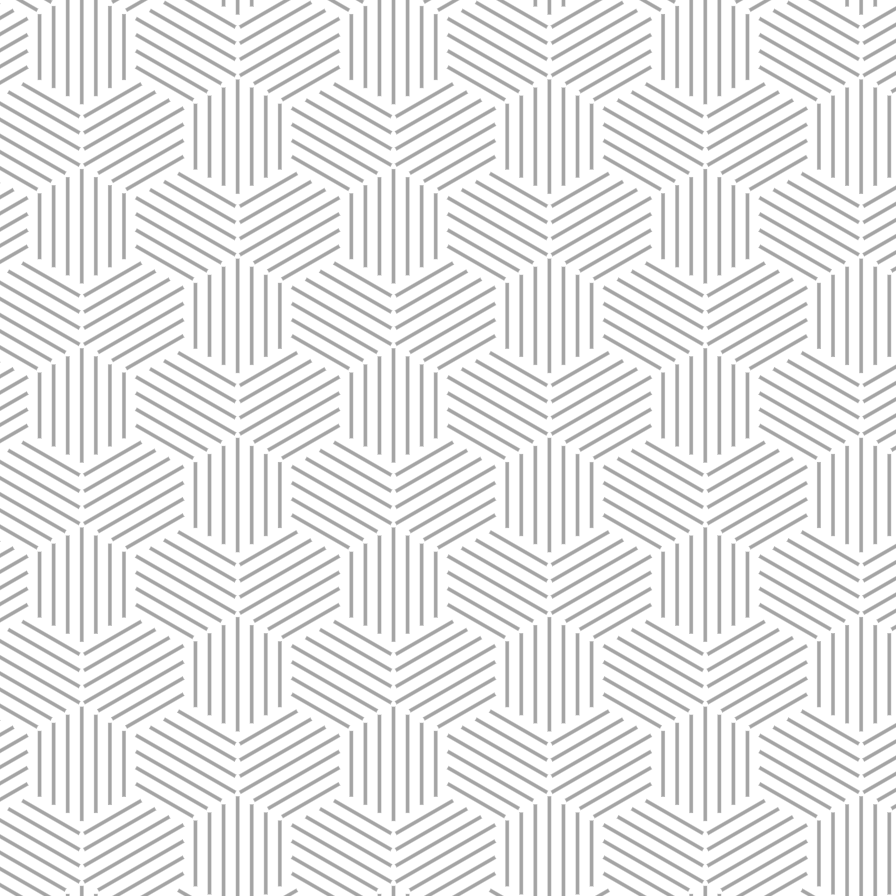
Reproduce this pattern procedurally as a Shadertoy shader.

```glsl
// Hexagon tiling hatched with seven grey strokes per cell, in three alternating directions.

const float REPEATS_DOWN = 5.0;               // vertical repeats per canvas height
const float STRETCH_X = 1.0044;               // slight horizontal widening
const vec2 ORIGIN = vec2(0.4392, 0.5475);     // centre of one upright cell
const float STROKE_STEP = 0.01563;            // distance between strokes
const float STROKE_WIDTH = 0.0040;
const float MAX_STROKE = 3.0;                 // strokes on each side of the middle one
const float MIDDLE_REACH = 0.0638;            // half length of the middle stroke
const float EDGE_SOFTNESS = 0.85;             // in pixels
const vec3 PAPER = vec3(1.0);
const vec3 INK = vec3(0.645);

const float PI = 3.14159265;
const float SQRT3 = 1.7320508;
const float CELL_PITCH = 1.0 / (REPEATS_DOWN * SQRT3);

// Centre of the nearest pointy-top hexagon, for unit pitch
vec2 hexCentre(vec2 p) {
    vec2 grid = vec2(1.0, SQRT3);
    vec2 a = floor(p / grid + 0.5) * grid;
    vec2 b = (floor(p / grid) + 0.5) * grid;
    return dot(p - a, p - a) < dot(p - b, p - b) ? a : b;
}

// Hatch direction 0, 1 or 2; touching cells always differ
float hatchKind(vec2 centre) {
    float row = centre.y * 2.0 / SQRT3;
    return mod(floor(centre.x - 1.5 * row + 0.5), 3.0);
}

// Signed distance to the nearest stroke; strokes run along local y
float strokeDistance(vec2 p) {
    float index = clamp(floor(p.x / STROKE_STEP + 0.5), -MAX_STROKE, MAX_STROKE);
    float offset = index * STROKE_STEP;
    float reach = MIDDLE_REACH - abs(offset) / SQRT3;
    vec2 d = abs(vec2(p.x - offset, p.y)) - vec2(0.5 * STROKE_WIDTH, reach);
    return length(max(d, 0.0)) + min(max(d.x, d.y), 0.0);
}

void mainImage(out vec4 fragColor, in vec2 fragCoord) {
    vec2 p = fragCoord / iResolution.y - ORIGIN;
    p.x /= STRETCH_X;

    // Local position inside the cell
    vec2 centre = hexCentre(p / CELL_PITCH);
    vec2 local = p - centre * CELL_PITCH;

    // Turn the hatch to the cell's direction
    float angle = PI * (0.5 + hatchKind(centre) / 3.0);
    vec2 along = vec2(cos(angle), sin(angle));
    vec2 across = vec2(along.y, -along.x);
    float d = strokeDistance(vec2(dot(local, across), dot(local, along)));

    float soft = EDGE_SOFTNESS / iResolution.y;
    float coverage = 1.0 - smoothstep(-soft, soft, d);
    fragColor = vec4(mix(PAPER, INK, coverage), 1.0);
}
```
